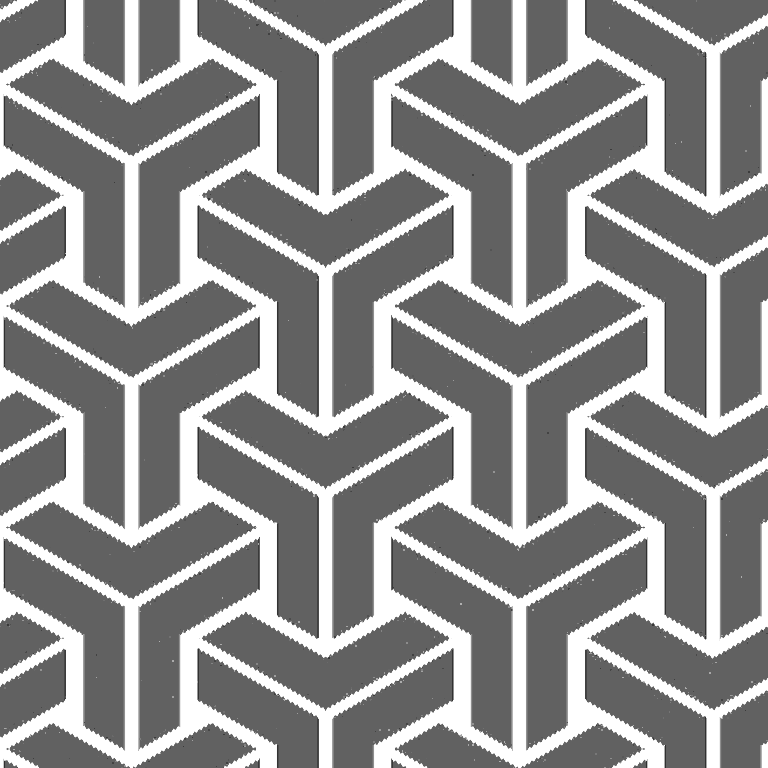
This pattern is drawn by a WebGL 1 fragment shader. Its source:

```glsl
precision highp float;

uniform vec2 u_resolution;

// Lattice: two interleaved grids of three-armed figures
const vec2 PITCH = vec2(0.5047, 0.2884);
const vec2 ORIGIN = vec2(0.1715, 0.5007);

// Figure proportions, in canvas units
const float SLOPE = 0.573;
const float SEAM_SLANT = 0.0079;    // half height of the slanted seams
const float SEAM_UPRIGHT = 0.0087;  // half width of the upright seam
const float BAND = 0.0750;          // outer offset of the slanted bands
const float TIP = 0.1938;           // reach of the arm ends
const float ARM = 0.0632;           // half width of the lower arm
const float WING = 0.1667;          // half width of the whole figure

// Wear
const float TOOTH_PERIOD = 0.0061;
const float TOOTH_HEIGHT = 0.0014;
const float RIM = 0.0019;
const float SPECK_SIZE = 1.0 / 512.0;
const float SPECK_DEPTH = 0.011;
const float SPECK_CHANCE = 0.13;

const float PAPER = 1.0;
const float FILL = 0.38;
const float DARK_RIM = 0.19;
const float SOFT_RIM = 0.56;

float hash(vec2 p) {
  vec3 q = fract(vec3(p.xyx) * 0.1031);
  q += dot(q, q.yzx + 33.33);
  return fract((q.x + q.y) * q.z);
}

// Distances are pairs: x to slanted edges, y to upright edges
float solid(vec2 d) {
  return max(d.x, d.y);
}

vec2 nearer(vec2 a, vec2 b) {
  return solid(a) < solid(b) ? a : b;
}

vec2 figure(vec2 p) {
  float a = abs(p.x);
  float lift = p.y - SLOPE * a;
  float rise = p.y + SLOPE * a;
  float normalise = inversesqrt(1.0 + SLOPE * SLOPE);
  float underSeam = lift + SEAM_SLANT;

  float topSlant = max(max(SEAM_SLANT - lift, lift - BAND), rise - TIP);
  vec2 top = vec2(topSlant * normalise, -1.0);
  vec2 wing = vec2(max(underSeam, -BAND - lift) * normalise,
                   max(SEAM_UPRIGHT - a, a - WING));
  vec2 arm = vec2(max(underSeam, -TIP - lift) * normalise,
                  max(SEAM_UPRIGHT - a, a - ARM));
  return nearer(top, nearer(wing, arm));
}

void main() {
  vec2 p = gl_FragCoord.xy / u_resolution;
  float pixel = 1.0 / min(u_resolution.x, u_resolution.y);

  // Find the closest figure in both grids
  vec2 d = vec2(1.0);
  vec2 local = vec2(0.0);
  float grid = 0.0;
  for (int i = 0; i < 2; i++) {
    for (int j = 0; j < 2; j++) {
      vec2 q = p - ORIGIN - 0.5 * float(i) * PITCH;
      q.x = mod(q.x + 0.5 * PITCH.x, PITCH.x) - 0.5 * PITCH.x;
      q.y = mod(q.y + 0.2, PITCH.y) - 0.2 + float(j) * PITCH.y;
      vec2 candidate = figure(q);
      if (solid(candidate) < solid(d)) {
        d = candidate;
        local = q;
        grid = float(i);
      }
    }
  }

  // Serrated slanted edges
  float tooth = abs(fract(p.x / TOOTH_PERIOD) - 0.5) * 4.0 - 1.0;
  d.x += TOOTH_HEIGHT * tooth;

  // Thin rims on upright edges: dark on wings and some arms, soft elsewhere
  float onWing = step(0.5 * (ARM + WING), abs(local.x));
  float darkArm = grid * step(local.x, 0.0);
  float rimTone = mix(SOFT_RIM, DARK_RIM, max(onWing, darkArm));
  float rim = smoothstep(-RIM - 0.5 * pixel, -RIM + 0.5 * pixel, d.y);
  float ink = mix(FILL, rimTone, rim);

  // Specks scattered just inside the slanted edges
  vec2 cell = floor(p / SPECK_SIZE);
  float closeness = clamp(1.0 + d.x / SPECK_DEPTH, 0.0, 1.0);
  float speck = step(hash(cell), SPECK_CHANCE * closeness * closeness);
  float speckTone = mix(0.22, 0.70, hash(cell + 71.0));
  ink = mix(ink, speckTone, speck);

  float cover = 1.0 - smoothstep(-0.6 * pixel, 0.6 * pixel, solid(d));
  gl_FragColor = vec4(vec3(mix(PAPER, ink, cover)), 1.0);
}
```
